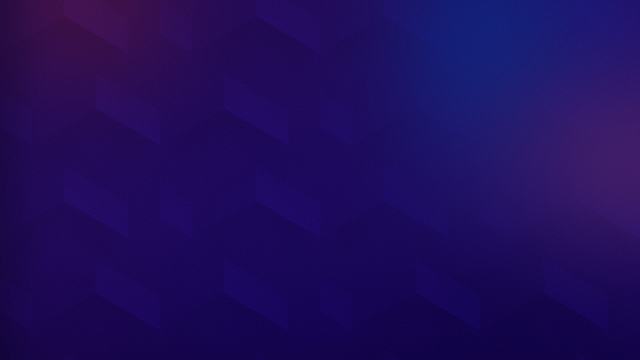
A WebGL 2 fragment shader for this background:

```glsl
#version 300 es
precision highp float;
// Dark violet and blue gradient with soft corner glows and faint isometric facets.

#define FACET_W 0.1778       // facet width, canvas height = 1
#define FACET_H 0.097        // facet side height
#define SLOPE 0.5774         // isometric edge slope
#define PERIOD vec2(0.8889, 0.5132)
#define ORIGIN vec2(0.0, 0.442)
#define LIGHT_GAIN 0.75
#define SHADE_GAIN 0.06
#define GRAIN_SCALE 270.0
#define GRAIN_GAIN 0.017

uniform vec2 u_resolution;
out vec4 fragColor;

vec2 hashGradient(vec2 cell) {
    vec3 h = fract(cell.xyx * vec3(0.1031, 0.1030, 0.0973));
    h += dot(h, h.yzx + 33.33);
    float angle = 6.2832 * fract((h.x + h.y) * h.z);
    return vec2(cos(angle), sin(angle));
}

float gradientNoise(vec2 p) {
    vec2 i = floor(p), f = fract(p);
    vec2 u = f * f * f * (f * (f * 6.0 - 15.0) + 10.0);
    vec2 e = vec2(0.0, 1.0);
    float a = dot(hashGradient(i), f);
    float b = dot(hashGradient(i + e.yx), f - e.yx);
    float c = dot(hashGradient(i + e.xy), f - e.xy);
    float d = dot(hashGradient(i + e.yy), f - e.yy);
    return mix(mix(a, b, u.x), mix(c, d, u.x), u.y);
}

float glow(vec2 p, vec2 center, vec2 radius) {
    vec2 d = (p - center) / radius;
    return exp(-dot(d, d));
}

// Smooth 0..1 mask of the interval lo..hi
float band(float v, float lo, float hi, float soft) {
    return smoothstep(-soft, soft, v - lo) * smoothstep(-soft, soft, hi - v);
}

// Blended colour field
vec3 backdrop(vec2 p) {
    vec3 color = mix(vec3(0.082, 0.016, 0.325), vec3(0.112, 0.034, 0.365), smoothstep(0.0, 0.45, p.y));
    color = mix(color, vec3(0.135, 0.04, 0.345), smoothstep(0.4, 1.0, p.y));
    color += vec3(0.02, 0.005, -0.01) * smoothstep(0.75, 0.1, p.x);
    color = mix(color, vec3(0.065, 0.01, 0.28), 0.75 * glow(p, vec2(1.48, 0.1), vec2(0.45, 0.28)));
    color = mix(color, vec3(0.115, 0.075, 0.46), 0.9 * glow(p, vec2(1.62, 0.9), vec2(0.33, 0.42)));
    color = mix(color, vec3(0.065, 0.13, 0.48), 0.97 * glow(p, vec2(1.35, 0.88), vec2(0.27, 0.36)));
    color = mix(color, vec3(0.28, 0.125, 0.41), 0.85 * glow(p, vec2(1.78, 0.56), vec2(0.38, 0.27)));
    color = mix(color, vec3(0.27, 0.07, 0.28), 0.85 * glow(p, vec2(0.24, 1.0), vec2(0.27, 0.25)));
    return color;
}

// Staggered lattice of facets: x = lit face, y = shade beneath it
vec2 facets(vec2 p, float soft) {
    vec2 result = vec2(0.0);
    for (int k = 0; k < 6; k++) {
        int kind = k % 3;
        bool isHalf = kind == 1;
        vec2 corner = ORIGIN + vec2(FACET_W * exp2(float(kind)), 0.0) + PERIOD * 0.5 * float(k / 3);
        vec2 d = p - corner;
        d -= PERIOD * round(d / PERIOD);

        float rise = d.y + SLOPE * d.x;
        float left = isHalf ? 0.5 * FACET_W : 0.0;
        float face = band(d.x, left, FACET_W, soft) * band(rise, 0.0, FACET_H, soft);
        face *= mix(0.35, 1.0, clamp(1.0 - 0.7 * rise / FACET_H, 0.0, 1.0));
        result.x = max(result.x, face * (isHalf ? 0.8 : 1.0));

        float depth = -d.y - SLOPE * abs(d.x);
        float shade = smoothstep(-soft, soft, depth) * smoothstep(0.14, 0.0, depth);
        shade *= smoothstep(FACET_W * 1.1, FACET_W * 0.5, abs(d.x));
        result.y = max(result.y, isHalf ? 0.0 : shade);
    }
    return result;
}

void main() {
    vec2 p = gl_FragCoord.xy / u_resolution.y;
    float soft = max(1.0 / u_resolution.y, 0.002);
    vec3 color = backdrop(p);

    // Facets are fainter inside the upper right glow
    vec2 facet = facets(p, soft);
    float presence = 1.0 - 0.85 * smoothstep(0.9, 1.25, p.x) * smoothstep(0.25, 0.5, p.y);
    color += LIGHT_GAIN * presence * facet.x * vec3(0.014, 0.008, 0.055);
    color *= 1.0 - SHADE_GAIN * presence * facet.y;

    // Darker left and bottom borders
    color *= mix(0.76, 1.0, smoothstep(-0.04, 0.14, p.x));
    color *= mix(0.92, 1.0, smoothstep(0.0, 0.1, p.y));

    color += GRAIN_GAIN * gradientNoise(p * GRAIN_SCALE);
    fragColor = vec4(clamp(color, 0.0, 1.0), 1.0);
}
```
